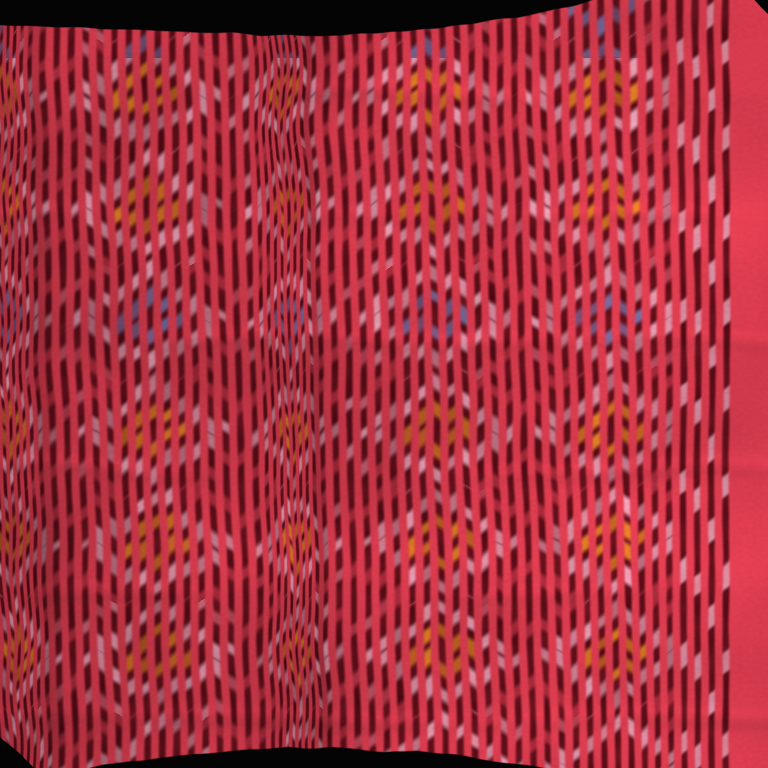
Reproduce this texture procedurally as a WebGL 1 fragment shader.

```glsl
precision highp float;
// Worn red ikat cloth: dark warp stripes broken by dyed dashes that form diamonds, with pleats and creases.

uniform vec2 u_resolution;

const vec3 RED      = vec3(0.82, 0.225, 0.295);
const vec3 MAROON   = vec3(0.31, 0.04, 0.075);
const vec3 PINK     = vec3(0.90, 0.66, 0.74);
const vec3 AMBER    = vec3(0.84, 0.50, 0.12);
const vec3 BLUE     = vec3(0.42, 0.42, 0.62);
const vec3 DULL_RED = vec3(0.66, 0.17, 0.23);
const vec3 BACKDROP = vec3(0.015);

const float STRIPES      = 53.0;   // stripes per canvas width on flat cloth
const float STRIPE_HALF  = 0.215;  // half width, in stripe pitches
const float STRIPE_SOFT  = 0.15;   // blur of the stripe sides, in pitches
const float LAST_STRIPE  = 59.0;   // plain selvedge begins here
const float BORDER_START = 55.0;   // border of long dashes begins here
const float COLUMN       = 12.0;   // stripes per diamond
const float COLUMN_MID   = 2.0;    // stripe at the middle of a diamond
const float ROW          = 0.146;  // height of a diamond
const float ROW_MID      = 0.147;  // middle of the lowest full diamond
const float DASH_HALF    = 0.065;  // half dash length, in diamond heights
const float DASH_SOFT    = 0.035;  // blur of the dash ends
const float CROWN_Y      = 0.925;  // outlines turn blue above this height
const float TILT         = 0.026;  // sideways lean from bottom to top

vec2 hash2(vec2 p) {
  p = vec2(dot(p, vec2(127.1, 311.7)), dot(p, vec2(269.5, 183.3)));
  return fract(sin(p) * 43758.55) * 2.0 - 1.0;
}

float gradientNoise(vec2 p) {
  vec2 i = floor(p), f = fract(p);
  vec2 u = f * f * f * (f * (f * 6.0 - 15.0) + 10.0);
  float a = dot(hash2(i), f);
  float b = dot(hash2(i + vec2(1, 0)), f - vec2(1, 0));
  float c = dot(hash2(i + vec2(0, 1)), f - vec2(0, 1));
  float d = dot(hash2(i + vec2(1, 1)), f - vec2(1, 1));
  return mix(mix(a, b, u.x), mix(c, d, u.x), u.y);
}

// Bell-shaped bump of the given width
float bump(float x, float width) {
  return exp(-x * x / (width * width));
}

// Stripe count up to x; the two pleats squeeze extra stripes together
float stripeCoord(float x) {
  return STRIPES * x + 4.0 * smoothstep(-0.03, 0.06, x)
       + 4.4 * smoothstep(0.33, 0.425, x);
}

float dashMask(float offset, float halfLength) {
  return 1.0 - smoothstep(halfLength - DASH_SOFT, halfLength + DASH_SOFT, abs(offset));
}

// Colour of the dyed yarn at a stripe; across runs from -0.5 to 0.5 over its width
vec3 yarnColor(float id, float across, float y) {
  vec2 rnd = hash2(vec2(id, 7.0));
  float px = fract((id - COLUMN_MID) / COLUMN + 0.5) - 0.5;
  float slant = across * (rnd.y > -0.5 ? -0.09 : 0.07);
  float ry = (y - ROW_MID) / ROW + 0.05 * rnd.x + slant
           + 0.12 * gradientNoise(vec2(id * 0.7, y * 9.0));
  float row = floor(ry + 0.5);
  float py = ry - row;
  float d = abs(px) + abs(py);
  vec2 vary = hash2(vec2(id, row + 31.0));

  // Long, loosely staggered dashes near the selvedge
  if (id >= BORDER_START) {
    float zigzag = fract(ry * 1.3 + 0.37 * id + 0.1 * rnd.y) - 0.5;
    return mix(MAROON, PINK, 0.8 * dashMask(zigzag, 0.13));
  }

  // Faint gaps between diamonds, pale outline, then the coloured heart
  vec3 gapDye = mix(DULL_RED, PINK, smoothstep(0.1, 0.9, vary.x) * 0.7);
  vec3 color = mix(MAROON, gapDye, 0.85 * dashMask(d - 0.72, 0.055));
  float pale = dashMask(d - 0.4, DASH_HALF * (1.0 + 0.25 * vary.y));
  bool crown = y > CROWN_Y && abs(px) < 0.21;
  color = mix(color, crown ? BLUE : PINK, pale * (0.76 + 0.18 * vary.x));
  vec3 heart = abs(row - 3.0) < 0.5 ? BLUE : AMBER;
  float heartMask = dashMask(d - 0.175, DASH_HALF * (0.9 + 0.2 * vary.x));
  heartMask *= step(abs(px), 0.21) * step(-0.5, row) * step(row, 5.5);
  return mix(color, heart, heartMask * (0.8 + 0.18 * vary.y));
}

// Signed distance inside the cloth edge, positive on the cloth
float clothEdge(vec2 p) {
  float right = max(p.x - 0.38, 0.0), left = max(0.38 - p.x, 0.0);
  float top = 0.953 + 0.3 * right * right + 0.04 * left;
  float bottom = max(0.026 - 0.3 * (p.x - 0.41) * (p.x - 0.41), 0.04 - 0.9 * p.x);
  float corner = 1.982 - p.x - p.y;
  float ragged = 0.005 * gradientNoise(p * 25.0);
  return min(min(top - p.y, p.y - bottom), corner) + ragged;
}

void main() {
  vec2 p = gl_FragCoord.xy / u_resolution;
  float pixel = 1.0 / min(u_resolution.x, u_resolution.y);

  // Lean and ripple of the stripes, strongest at the pleats
  float x = p.x + TILT * (p.y - 0.5) * smoothstep(0.96, 0.75, p.x);
  float pleat = bump(x - 0.385, 0.05) + bump(x - 0.01, 0.05);
  x += (0.004 + 0.009 * pleat) * gradientNoise(vec2(p.x * 5.0, p.y * 9.0));

  // Stripes, worn thin in places
  float s = stripeCoord(x);
  float density = (stripeCoord(x + 0.001) - stripeCoord(x - 0.001)) / 0.002;
  float soft = max(STRIPE_SOFT, density * pixel);
  float across = fract(s) - 0.5;
  float halfWidth = STRIPE_HALF + 0.07 * gradientNoise(vec2(floor(s) * 3.7, p.y * 20.0));
  float stripe = 1.0 - smoothstep(halfWidth - soft, halfWidth + soft, abs(across));
  stripe *= step(s, LAST_STRIPE);
  stripe *= 0.93 + 0.22 * gradientNoise(vec2(floor(s) * 5.3, p.y * 32.0));
  vec3 color = mix(RED, yarnColor(floor(s), across, p.y), stripe);

  // Weave, uneven fading, horizontal fold lines and pleat shadows
  float weave = gradientNoise(p * vec2(150.0, 220.0));
  float fading = gradientNoise(p * vec2(3.0, 5.0)) + 0.5 * gradientNoise(p * vec2(9.0, 13.0));
  float foldY = fract(p.y * 6.1 + 0.12 * gradientNoise(p * 4.0) + 0.12) - 0.5;
  float fold = (bump(foldY - 0.05, 0.05) - bump(foldY + 0.05, 0.05))
             * smoothstep(-0.2, 0.3, gradientNoise(p * vec2(3.0, 6.0) + 9.0));
  float shade = 1.0 + 0.05 * weave + 0.14 * fading + 0.05 * fold;
  shade -= 0.10 * pleat + 0.12 * bump(x - 0.412, 0.006) + 0.10 * bump(x - 0.055, 0.012);
  shade *= mix(0.93, 1.03, smoothstep(0.0, 0.7, p.x));

  float inside = smoothstep(-pixel, pixel, clothEdge(p));
  gl_FragColor = vec4(mix(BACKDROP, color * shade, inside), 1.0);
}
```
